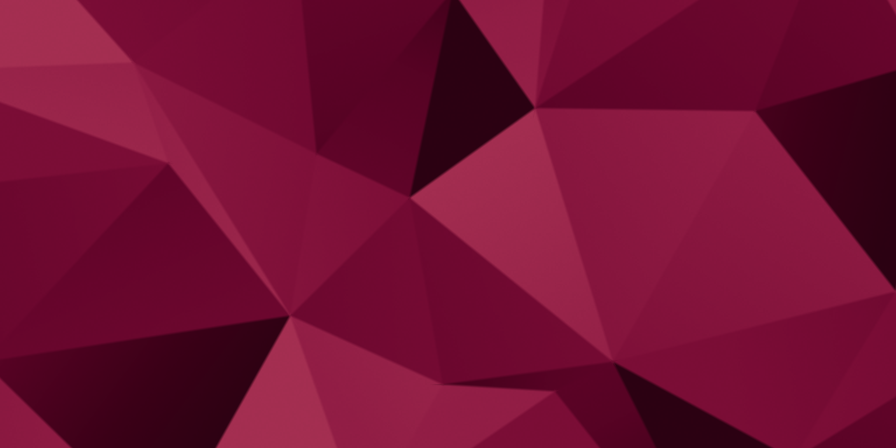
This background is drawn by a WebGL 2 fragment shader. Its source:

```glsl
#version 300 es
precision highp float;

uniform vec2 u_resolution;
out vec4 fragColor;

vec2 hash2(vec2 cell) {
    vec3 h = fract(cell.xyx * vec3(0.1031, 0.1030, 0.0973));
    h += dot(h, h.yzx + 33.33);
    return fract((h.xx + h.yz) * h.zy);
}

float cross2(vec2 a, vec2 b) {
    return a.x * b.y - a.y * b.x;
}

// Mesh vertex: a lattice point pushed off its place
vec2 vertex(vec2 node) {
    return node + 0.84 * (hash2(node + 37.0) - 0.5);
}

// Distance to the line ab, positive on its left
float leftOf(vec2 p, vec2 a, vec2 b) {
    return cross2(normalize(b - a), p - a);
}

float triangleInside(vec2 p, vec2 a, vec2 b, vec2 c) {
    return min(leftOf(p, a, b), min(leftOf(p, b, c), leftOf(p, c, a)));
}

float ramp(float from, float to, float t) {
    return clamp((t - from) / (to - from), 0.0, 1.0);
}

// Wine colours from near black to rose, spaced by area share
vec3 wine(float t) {
    vec3 color = mix(vec3(0.17, 0.005, 0.07), vec3(0.23, 0.00, 0.09), ramp(0.02, 0.08, t));
    color = mix(color, vec3(0.34, 0.01, 0.14), ramp(0.08, 0.16, t));
    color = mix(color, vec3(0.40, 0.02, 0.17), ramp(0.16, 0.28, t));
    color = mix(color, vec3(0.48, 0.05, 0.21), ramp(0.28, 0.50, t));
    color = mix(color, vec3(0.57, 0.115, 0.27), ramp(0.56, 0.80, t));
    return mix(color, vec3(0.64, 0.18, 0.315), ramp(0.82, 1.0, t));
}

// Facet colour: an evenly spread tone with a soft slope across the face
vec3 facetColor(vec2 p, vec2 center, vec2 cell, float side) {
    float tone = fract(dot(cell, vec2(0.7549, 0.5698)) + 0.13) + 0.22 * (side - 0.5);
    float angle = 6.2832 * hash2(cell + 11.0 * side).x;
    float slope = dot(p - center, vec2(cos(angle), sin(angle)));
    return wine(clamp(tone + 0.11 * slope, 0.0, 1.0));
}

void main() {
    vec2 uv = gl_FragCoord.xy / u_resolution.y;
    float scale = 2.45;
    float soft = 0.0042 * scale;

    // Turned lattice, so that no facet row follows the canvas sides
    vec2 p = scale * mat2(0.88, 0.475, -0.475, 0.88) * uv + vec2(5.3, 3.6);
    vec2 base = floor(p);

    vec3 sum = vec3(0.0);
    float weight = 0.0;
    for (int y = -1; y <= 1; y++) {
        for (int x = -1; x <= 1; x++) {
            vec2 cell = base + vec2(x, y);
            vec2 a = vertex(cell);
            vec2 b = vertex(cell + vec2(1, 0));
            vec2 c = vertex(cell + vec2(1, 1));
            vec2 d = vertex(cell + vec2(0, 1));

            // Split along a diagonal that lies inside the quad
            bool acFits = cross2(b - a, c - a) > 0.0 && cross2(c - a, d - a) > 0.0;
            bool bdFits = cross2(c - b, d - b) > 0.0 && cross2(d - b, a - b) > 0.0;
            if (!acFits || (bdFits && hash2(cell + 71.0).y < 0.5)) {
                vec2 first = a;
                a = b; b = c; c = d; d = first;
            }

            // Blend both facets by their smooth coverage
            float w = smoothstep(-soft, soft, triangleInside(p, a, b, c));
            sum += w * facetColor(p, (a + b + c) / 3.0, cell, 0.0);
            weight += w;
            w = smoothstep(-soft, soft, triangleInside(p, a, c, d));
            sum += w * facetColor(p, (a + c + d) / 3.0, cell, 1.0);
            weight += w;
        }
    }

    // Faint grain
    float grain = hash2(floor(uv * 256.0)).x - 0.5;
    vec3 color = sum / max(weight, 0.001) * (1.0 + 0.014 * grain);
    fragColor = vec4(color, 1.0);
}
```
